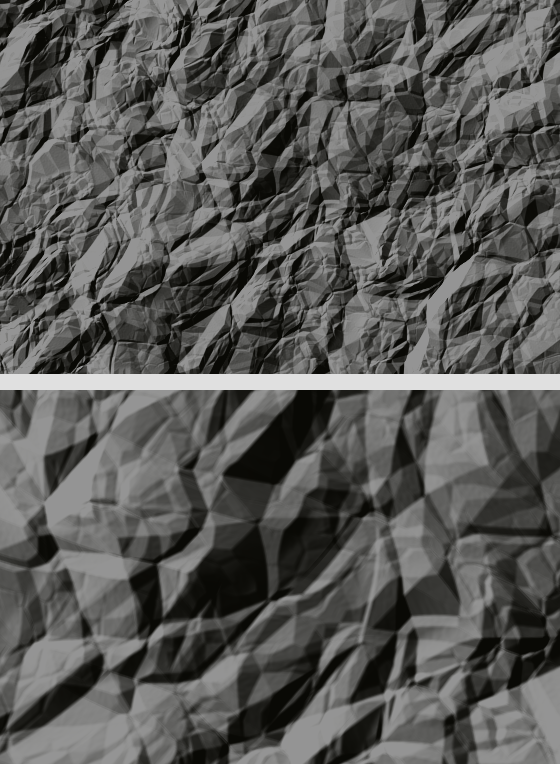
Top, the full canvas; bottom, a detail of the centre.
A Shadertoy shader for this texture:

```glsl
vec2 hash2(vec2 p)
{
    vec3 q = fract(p.xyx * vec3(0.1031, 0.1030, 0.0973));
    q += dot(q, q.yzx + 33.33);
    return fract((q.xx + q.yz) * q.zy);
}

// Flat facets meeting in straight creases: gap between the two nearest cells
float facets(vec2 p)
{
    vec2 cell = floor(p), local = fract(p);
    float nearest = 9.0, second = 9.0;
    for (int y = -1; y <= 1; y++)
    for (int x = -1; x <= 1; x++)
    {
        vec2 corner = vec2(x, y);
        vec2 rnd = hash2(cell + corner + 71.0);
        vec2 toSeed = corner + 0.04 + 0.92 * rnd - local;
        float d = dot(toSeed, toSeed) + 0.25 * fract(rnd.x * 17.0 + rnd.y * 5.0);
        second = min(second, max(nearest, d));
        nearest = min(nearest, d);
    }
    return second - nearest;
}

// Patches from layered sines, 0 to 1
float patches(vec2 p)
{
    return smoothstep(-0.7, 1.1, sin(p.x + 1.7 * sin(p.y * 0.8 + 0.6)) + 0.7 * sin(p.y * 1.3 - p.x * 0.6 + 1.0));
}

// Crumpled sheet: broad folds bend the narrower, broken wrinkles
float sheetHeight(vec2 p)
{
    float crumple = patches(p * 6.0 + 0.4) * smoothstep(2.2, 0.6, p.x);

    p += 0.018 * sin(p.yx * vec2(9.0, 11.0) + vec2(0.5, 2.0));
    p += 0.005 * sin(p.yx * vec2(31.0, 27.0) + vec2(1.7, 0.3));

    // Slight stretch along the rising diagonal
    vec2 q = vec2(dot(p, vec2(0.6, 0.8)) * 0.95, dot(p, vec2(-0.8, 0.6)));
    mat2 turn = mat2(0.36, 0.93, -0.93, 0.36);

    float h = 0.30 * facets(q * 3.4 + 3.1) / 3.4;
    q = turn * q + 0.35 * h;
    h += 0.43 * facets(q * 6.3 + 8.4) / 6.3;
    q = turn * q - 0.35 * h;
    h += 0.40 * min(facets(q * 11.5 + 1.7), 0.25 + 0.9 * patches(q * 19.0)) / 11.5;
    q = turn * q + 0.4 * h;
    h += mix(0.25, 0.48, crumple) * min(facets(q * 20.0 + 5.2), 0.9 * patches(q * 27.0 + 2.0)) / 20.0;
    q = turn * q - 0.4 * h;
    h += mix(0.16, 0.42, crumple) * min(facets(q * 36.0 + 9.6), 0.8 * patches(q * 41.0 + 5.0)) / 36.0;
    h += 0.05 * facets(q * 130.0) / 130.0;
    return h;
}

void mainImage(out vec4 fragColor, in vec2 fragCoord)
{
    vec2 p = fragCoord / iResolution.y;
    vec2 lightDir = vec2(-0.8, 0.6);
    vec2 across = lightDir.yx * vec2(1.0, -1.0);
    float blur = 0.0018;

    // Slope towards the light, averaged over two taps to soften the creases
    float slope = 0.0;
    for (int i = 0; i < 2; i++)
    {
        vec2 tap = p + across * blur * (float(i) - 0.5);
        slope += sheetHeight(tap - lightDir * blur) - sheetHeight(tap + lightDir * blur);
    }
    slope /= 4.0 * blur;

    // Slow swells of light and shade
    float swell = 0.20 * sin(p.x * 6.1 - p.y * 3.7 + 1.2)
                + 0.18 * sin(p.x * 3.3 + p.y * 7.9 + 2.9)
                + 0.35 * (p.y - 0.5);

    float tone = smoothstep(-1.95, 1.6, slope + swell);
    vec3 shadow = vec3(0.035, 0.034, 0.018);
    vec3 paper = vec3(0.582, 0.582, 0.58);
    fragColor = vec4(mix(shadow, paper, tone), 1.0);
}
```
